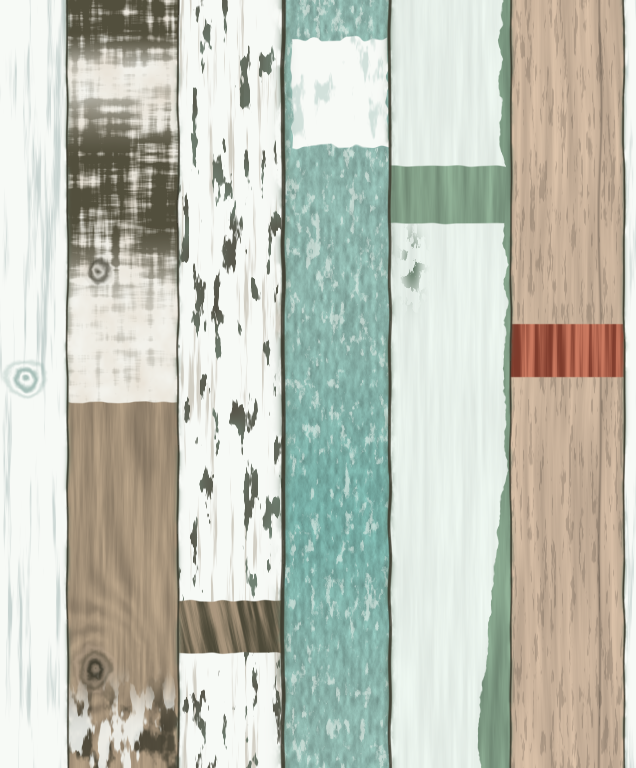
Write a Shadertoy shader that draws this texture.

```glsl
const vec3 WHITE = vec3(0.97, 0.98, 0.965);
const vec3 MINT = vec3(0.91, 0.945, 0.92);
const vec3 TEAL = vec3(0.55, 0.70, 0.665);
const vec3 GREEN = vec3(0.50, 0.61, 0.52);
const vec3 TAN = vec3(0.79, 0.70, 0.61);
const vec3 BROWN = vec3(0.62, 0.55, 0.46);
const vec3 DARK = vec3(0.23, 0.22, 0.17);
const vec3 RED = vec3(0.66, 0.31, 0.23);

float hash(vec2 p) {
    return fract(sin(dot(p, vec2(127.1, 311.7))) * 43758.5453);
}

float noise(vec2 p) {
    vec2 i = floor(p), f = fract(p);
    f = f * f * (3.0 - 2.0 * f);
    return mix(mix(hash(i), hash(i + vec2(1, 0)), f.x),
               mix(hash(i + vec2(0, 1)), hash(i + vec2(1, 1)), f.x), f.y);
}

float fbm(vec2 p) {
    float sum = 0.0, amp = 0.53;
    for (int i = 0; i < 4; i++) {
        sum += amp * noise(p);
        p = p * 2.03 + 17.3;
        amp *= 0.5;
    }
    return sum;
}

// Noise above a threshold: flakes, scratches and stains
float flakes(vec2 p, float level, float soft) {
    return smoothstep(level, level + soft, fbm(p));
}

float band(float v, float lo, float hi, float soft) {
    return smoothstep(lo - soft, lo + soft, v) * (1.0 - smoothstep(hi - soft, hi + soft, v));
}

float bump(float v, float centre, float width) {
    float d = (v - centre) / width;
    return exp(-d * d);
}

// Distance from a knot centre, in knot radii
float knot(vec2 uv, vec2 centre, vec2 radius) {
    return length((uv - centre) / radius) + 0.5 * (fbm(uv * 45.0) - 0.5);
}

float rings(float d, float count) {
    return (0.5 + 0.5 * sin(d * count)) * (1.0 - smoothstep(0.7, 1.2, d));
}

vec3 whitePlank(vec2 uv) {
    float streak = flakes(uv * vec2(130, 9), 0.52, 0.3);
    vec3 col = mix(WHITE, vec3(0.66, 0.73, 0.72), 0.6 * streak);
    float d = knot(uv, vec2(0.041, 0.508), vec2(0.033, 0.023));
    return mix(col, TEAL * 0.9, 0.65 * rings(d, 14.0));
}

vec3 brownPlank(vec2 uv, float px) {
    // Bare wood, with the grain bending round the large knot
    float d = knot(uv, vec2(0.15, 0.13), vec2(0.036, 0.034));
    float across = uv.x * 150.0 + 9.0 * fbm(uv * vec2(11, 4));
    float grain = 0.5 + 0.5 * sin(mix(across, d * 7.0, exp(-0.1 * d * d)));
    vec3 wood = BROWN * (1.08 - 0.24 * grain * noise(uv * vec2(40, 12)));
    wood *= 0.84 + 0.32 * fbm(uv * vec2(220, 14));
    wood = mix(wood, DARK, 0.9 * (1.0 - smoothstep(0.35, 0.95, d)));
    wood = mix(wood, TAN, 0.5 * rings(d, 16.0));
    float foot = 1.0 - smoothstep(0.05, 0.14, uv.y);
    wood = mix(wood, DARK, 0.8 * foot * flakes(uv * vec2(45, 30), 0.42, 0.2));
    wood = mix(wood, WHITE, 0.85 * foot * flakes(uv * vec2(60, 22) + 9.0, 0.52, 0.1));

    // Whitewash scratched both ways over dark stain
    float stain = band(uv.y, 0.65, 0.85, 0.06) + band(uv.y, 0.93, 1.2, 0.03);
    float scratch = 0.5 * (fbm(uv * vec2(110, 12)) + fbm(uv * vec2(16, 120)));
    float wear = smoothstep(0.34, 0.62, scratch + 0.22 * stain - 0.13) * (0.25 + 0.75 * stain);
    vec3 wash = mix(vec3(0.89, 0.85, 0.79), WHITE, fbm(uv * 24.0));
    wash = mix(wash, DARK * 1.4, wear);
    d = knot(uv, vec2(0.154, 0.646), vec2(0.029, 0.025));
    wash = mix(wash, DARK, (1.0 - smoothstep(0.4, 1.0, d)) * (0.5 + 0.3 * sin(d * 14.0)));
    return mix(wood, wash, smoothstep(-px, px, uv.y - 0.478 + 0.004 * noise(uv * 70.0)));
}

vec3 chippedPlank(vec2 uv, float px) {
    float cluster = 0.11 * bump(uv.y, 0.45, 0.09) * smoothstep(0.35, 0.42, uv.x);
    float chips = flakes(uv * vec2(85, 24), 0.645 - cluster, 0.06);
    float scrape = flakes(uv * vec2(150, 10) + 5.0, 0.58, 0.2);
    vec3 col = mix(WHITE, vec3(0.72, 0.69, 0.63), 0.6 * scrape);
    col = mix(col, mix(DARK, GREEN * 0.7, noise(uv * 30.0)), 0.85 * chips);
    float grain = fbm(vec2(uv.x * 95.0 + uv.y * 24.0, uv.y * 9.0));
    vec3 wood = mix(DARK * 1.3, BROWN * 1.08, smoothstep(0.25, 0.75, grain));
    return mix(col, wood, band(uv.y + 0.003 * noise(uv * 60.0), 0.151, 0.219, px));
}

vec3 tealPlank(vec2 uv, float px) {
    float lines = 0.5 + 0.5 * sin(uv.x * 480.0 + 5.0 * fbm(uv * vec2(12, 6)));
    vec3 col = mix(TEAL, vec3(0.41, 0.65, 0.62), 0.65 * bump(uv.y, 0.33, 0.16));
    col *= 0.80 + 0.36 * fbm(uv * vec2(170, 80)) + 0.06 * lines;
    col = mix(col, MINT, 0.6 * flakes(uv * vec2(130, 70) + 3.0, 0.56, 0.2));
    // Square of white paint with a ragged outline
    vec2 edge = uv + 0.008 * (vec2(noise(uv * 90.0), noise(uv * 75.0 + 8.0)) - 0.5);
    float square = band(edge.x, 0.459, 0.609, px) * band(edge.y, 0.809, 0.95, px);
    return mix(col, mix(WHITE, TEAL, 0.35 * flakes(uv * vec2(70, 25), 0.6, 0.15)), square);
}

vec3 mintPlank(vec2 uv, float px) {
    vec3 col = MINT * (0.94 + 0.11 * fbm(uv * vec2(130, 9)));
    float spot = bump(uv.x, 0.648, 0.014) * bump(uv.y, 0.655, 0.036);
    col = mix(col, GREEN * 0.8, spot * flakes(uv * vec2(110, 60), 0.46, 0.1));
    // Bare margin on the right widens toward the foot
    float margin = 0.009 + 0.04 * (1.0 - smoothstep(0.06, 0.41, uv.y));
    margin += 0.008 * smoothstep(0.78, 0.82, uv.y) + 0.018 * (fbm(uv * vec2(25, 38)) - 0.5);
    float bare = smoothstep(-px, px, uv.x - 0.803 + margin);
    bare = max(bare, band(uv.y + 0.003 * noise(uv * 50.0), 0.711, 0.785, px));
    return mix(col, GREEN * (0.8 + 0.42 * fbm(uv * vec2(100, 8))), bare);
}

vec3 tanPlank(vec2 uv, float px) {
    float grain = fbm(vec2(uv.x * 120.0 + 2.0 * noise(uv * 5.0), uv.y * 6.0));
    vec3 col = TAN * (0.86 + 0.28 * grain) * (1.0 - 0.14 * flakes(uv * vec2(260, 32), 0.56, 0.15));
    col *= 1.0 - 0.25 * bump(uv.x, 0.94 + 0.006 * noise(uv * vec2(1, 7)), 0.002);
    float stripe = smoothstep(0.25, 0.75, fbm(uv * vec2(140, 4)));
    return mix(col, mix(RED * 0.75, vec3(0.8, 0.48, 0.38), stripe), band(uv.y, 0.509, 0.578, px));
}

void mainImage(out vec4 fragColor, in vec2 fragCoord) {
    vec2 uv = fragCoord / iResolution.xy;
    float px = 1.0 / iResolution.y, joint = 0.0, shade = 0.0;
    float edges[6] = float[6](0.106, 0.28, 0.445, 0.613, 0.803, 0.981);
    int plank = 0;
    for (int i = 0; i < 6; i++) {
        float width = 0.0013 + 0.002 * bump(float(i), 2.3, 0.8);
        float d = uv.x - edges[i] + 0.003 * (noise(vec2(float(i) * 7.0, uv.y * 22.0)) - 0.5);
        if (d > 0.0) plank = i + 1;
        joint = max(joint, 1.0 - smoothstep(width - px, width + px, abs(d)));
        shade = max(shade, exp(-abs(d) / (width * 1.6)));
    }
    vec3 col = plank == 1 ? brownPlank(uv, px) : plank == 2 ? chippedPlank(uv, px)
        : plank == 3 ? tealPlank(uv, px) : plank == 4 ? mintPlank(uv, px)
        : plank == 5 ? tanPlank(uv, px) : whitePlank(uv);

    // Worn green rim and dark joint
    col = mix(col, GREEN * 0.75, shade * flakes(uv * vec2(80, 40), 0.3, 0.3));
    fragColor = vec4(mix(col, DARK, 0.85 * joint), 1.0);
}
```
